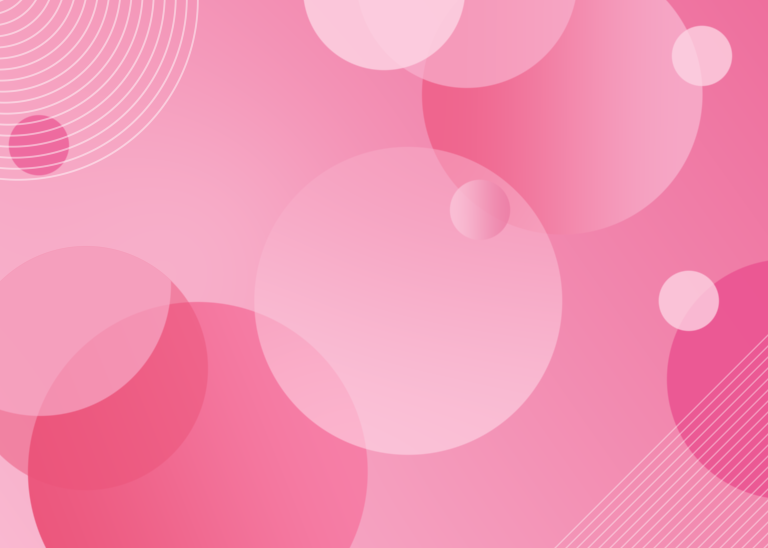
Write a WebGL 1 fragment shader that draws this background.

```glsl
precision highp float;
// Pink backdrop of overlapping translucent discs, corner rings and diagonal stripes.
uniform vec2 u_resolution;

// Lengths are in canvas heights.
const vec3 BACK_LIGHT = vec3(0.976, 0.722, 0.816);
const vec3 BACK_DEEP = vec3(0.933, 0.435, 0.616);
const vec3 PALE = vec3(0.992, 0.835, 0.894);
const vec3 BLUSH = vec3(0.973, 0.700, 0.810);
const vec3 ROSE = vec3(0.937, 0.390, 0.550);
const vec3 CORAL = vec3(0.920, 0.320, 0.470);
const vec3 CANDY = vec3(0.965, 0.490, 0.650);
const vec3 MAGENTA = vec3(0.920, 0.330, 0.570);
const vec2 BACK_AXIS = vec2(1.4, 1.0);
const float SMALL_RADIUS = 0.055;
const int RING_COUNT = 17;
const vec2 RING_CENTER = vec2(0.033, 1.0);
const vec2 RING_DRIFT = vec2(-0.0036, 0.0036);
const float RING_RADIUS = 0.328;
const float RING_STEP = 0.0165;
const float RING_WIDTH = 0.0034;
const float RING_ALPHA = 0.48;
const float STRIPE_START = 1.013;
const float STRIPE_STEP = 0.0142;
const float STRIPE_WIDTH = 0.0026;
const float STRIPE_ALPHA = 0.38;

float pixel() {
  return 1.0 / u_resolution.y;
}

// Antialiased coverage of a disc.
float disc(vec2 p, vec2 center, float radius) {
  return 1.0 - smoothstep(-pixel(), pixel(), length(p - center) - radius);
}

// Antialiased coverage of a line, given the distance to its middle.
float stroke(float dist, float width) {
  return 1.0 - smoothstep(-0.7 * pixel(), 0.7 * pixel(), abs(dist) - 0.5 * width);
}

vec3 background(vec2 p) {
  float t = dot(p, BACK_AXIS) / dot(BACK_AXIS, BACK_AXIS);
  vec3 color = mix(BACK_LIGHT, BACK_DEEP, clamp(t, 0.0, 1.0));
  vec2 glow = p - vec2(0.34, 0.53);
  return mix(color, BACK_LIGHT, 0.6 * exp(-12.0 * dot(glow, glow)));
}

vec3 lowerLeftDiscs(vec3 color, vec2 p) {
  float slope = smoothstep(0.0, 0.75, p.x + 0.4 * p.y);
  color = mix(color, mix(CORAL, CANDY, slope), 0.96 * disc(p, vec2(0.361, 0.139), 0.310));
  float side = disc(p, vec2(0.157, 0.328), 0.2226);
  color = mix(color, CORAL, 0.5 * side);
  // The veil shows only inside the side disc.
  float veil = side * disc(p, vec2(0.073, 0.480), 0.239);
  return mix(color, BLUSH, 0.62 * veil);
}

vec3 upperDiscs(vec3 color, vec2 p) {
  float across = smoothstep(0.80, 1.26, p.x);
  vec3 fill = mix(ROSE, vec3(0.965, 0.660, 0.780), across);
  color = mix(color, fill, 0.95 * disc(p, vec2(1.026, 0.828), 0.256));
  color = mix(color, BLUSH, 0.68 * disc(p, vec2(0.852, 1.042), 0.2025));
  return mix(color, PALE, 0.8 * disc(p, vec2(0.701, 1.020), 0.148));
}

vec3 centerDiscs(vec3 color, vec2 p) {
  float rise = smoothstep(0.15, 0.75, p.y - 0.08 * (p.x - 0.745));
  vec3 fill = mix(vec3(1.0, 0.88, 0.93), vec3(0.97, 0.67, 0.78), rise);
  color = mix(color, fill, 0.55 * disc(p, vec2(0.745, 0.451), 0.281));
  float across = smoothstep(0.82, 0.94, p.x);
  vec3 bead = mix(vec3(0.98, 0.77, 0.85), vec3(0.92, 0.48, 0.64), across);
  return mix(color, bead, 0.8 * disc(p, vec2(0.876, 0.617), SMALL_RADIUS));
}

vec3 sideDiscs(vec3 color, vec2 p) {
  color = mix(color, MAGENTA, 0.9 * disc(p, vec2(1.436, 0.308), 0.219));
  float pale = max(disc(p, vec2(1.281, 0.898), SMALL_RADIUS),
                   disc(p, vec2(1.257, 0.451), SMALL_RADIUS));
  color = mix(color, PALE, 0.77 * pale);
  return mix(color, MAGENTA, 0.72 * disc(p, vec2(0.071, 0.735), SMALL_RADIUS));
}

// Rings drift toward the corner as they shrink.
float cornerRings(vec2 p) {
  float cover = 0.0;
  for (int i = 0; i < RING_COUNT; i++) {
    float n = float(i);
    float dist = length(p - RING_CENTER - n * RING_DRIFT) - RING_RADIUS + n * RING_STEP;
    cover = max(cover, stroke(dist, RING_WIDTH));
  }
  return cover;
}

float diagonalStripes(vec2 p) {
  float depth = (p.x - p.y - STRIPE_START) * 0.7071;
  float dist = mod(depth + 0.5 * STRIPE_STEP, STRIPE_STEP) - 0.5 * STRIPE_STEP;
  return stroke(dist, STRIPE_WIDTH) * step(-0.5 * STRIPE_STEP, depth);
}

void main() {
  vec2 p = gl_FragCoord.xy / u_resolution.y;
  vec3 color = background(p);
  color = lowerLeftDiscs(color, p);
  color = upperDiscs(color, p);
  color = centerDiscs(color, p);
  color = sideDiscs(color, p);
  color = mix(color, vec3(1.0), RING_ALPHA * cornerRings(p));
  color = mix(color, vec3(1.0), STRIPE_ALPHA * diagonalStripes(p));
  gl_FragColor = vec4(color, 1.0);
}
```
